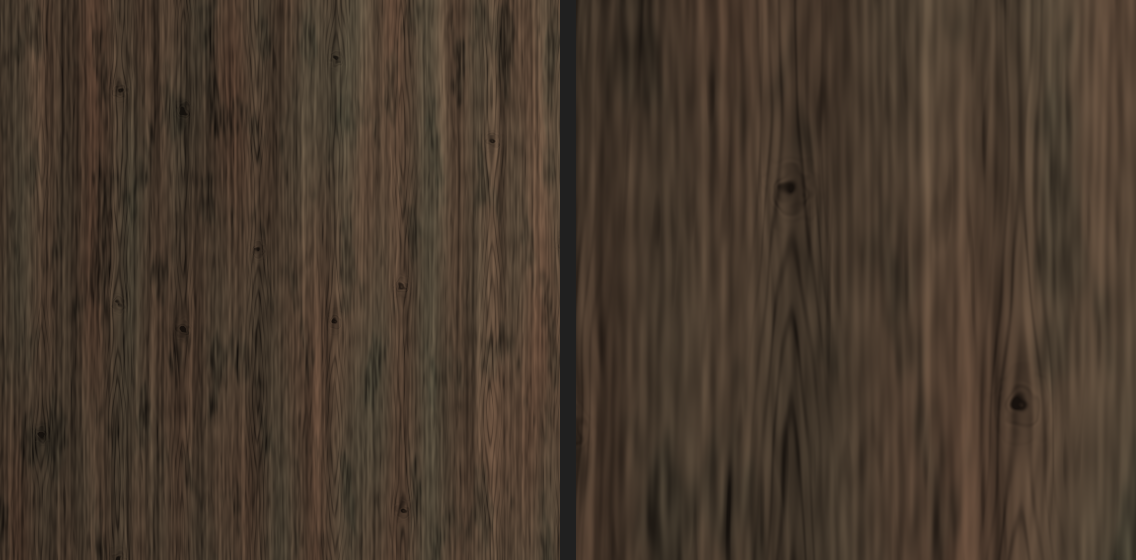
Left: the whole. Right: its middle third, enlarged.
A three.js fragment shader for this texture:

```glsl
varying vec2 vUv;

const vec3 DARK_WOOD = vec3(0.145, 0.113, 0.087);
const vec3 LIGHT_WOOD = vec3(0.425, 0.346, 0.272);
const vec3 RED_TINT = vec3(0.13, -0.05, -0.07);

const float COLUMN_WIDTH = 0.133;   // spacing of the heartwood figures
const float KNOT_SPACING = 0.46;
const float KNOT_CHANCE = 0.6;
const vec2 KNOT_SIZE = vec2(0.0055, 0.0065);
const vec2 KNOT_BEND = vec2(0.015, 0.045);
const float FIGURE_WIDTH = 0.019;
const float RING_WIDTH = 0.0068;

// Cells across and along the grain
const vec2 STRIP_SCALE = vec2(27.0, 0.7);
const vec2 STREAK_SCALE = vec2(80.0, 1.6);
const vec2 FIBRE_SCALE = vec2(185.0, 1.8);
const vec2 PORE_SCALE = vec2(230.0, 24.0);
const vec2 CRACK_SCALE = vec2(150.0, 14.0);
const vec2 SMUDGE_SCALE = vec2(25.0, 7.0);
const vec2 TINT_SCALE = vec2(15.0, 1.8);

const float BASE_TONE = 0.52;
const float SIDE_LIGHT = 0.34;
const float STRIP_DEPTH = 0.33;
const float STREAK_DEPTH = 0.30;
const float FIBRE_DEPTH = 0.42;
const float PORE_DEPTH = 0.26;
const float CRACK_DEPTH = 0.16;
const float SMUDGE_DEPTH = 0.24;
const float RING_DEPTH = 0.46;
const float KNOT_DEPTH = 0.45;

float hash(vec2 p) {
  return fract(sin(dot(p, vec2(127.1, 311.7))) * 43758.5);
}

float cornerSlope(vec2 cell, vec2 offset) {
  float angle = 6.2832 * hash(cell);
  return dot(vec2(cos(angle), sin(angle)), offset);
}

float gradientNoise(vec2 p) {
  vec2 i = floor(p);
  vec2 f = p - i;
  vec2 w = f * f * f * (f * (f * 6.0 - 15.0) + 10.0);
  vec2 e = vec2(1.0, 0.0);
  float low = mix(cornerSlope(i, f), cornerSlope(i + e.xy, f - e.xy), w.x);
  float high = mix(cornerSlope(i + e.yx, f - e.yx), cornerSlope(i + e.xx, f - e.xx), w.x);
  return mix(low, high, w.y);
}

// Offset from the nearest knot; far away where the cell has none
vec2 knotOffset(float across, float along, float column) {
  float row = along / KNOT_SPACING + hash(vec2(column, 3.0));
  vec2 cell = vec2(column, floor(row));
  float centre = mix(0.2, 0.8, hash(cell + 17.0));
  float missing = step(KNOT_CHANCE, hash(cell + 41.0));
  return vec2(across + missing, (fract(row) - centre) * KNOT_SPACING);
}

// Nested arches along the heart of each column
float archRings(float across, float along, float column) {
  float drift = 6.0 * gradientNoise(vec2(column * 7.3, along * 2.4))
              + 0.6 * gradientNoise(vec2(column * 3.1 + 50.0, along * 12.0))
              + 0.5 * gradientNoise(vec2(across * 90.0, along * 9.0 + column));
  float phase = length(vec2(across, 0.002)) / RING_WIDTH + drift;
  float wave = 0.5 + 0.5 * sin(6.2832 * phase);
  return wave * wave * wave;
}

void main() {
  vec2 p = vUv;

  // Gentle wander of the grain
  p.x += 0.005 * gradientNoise(vec2(p.x * 6.0, p.y * 1.8))
       + 0.0012 * gradientNoise(vec2(p.x * 28.0, p.y * 7.0) + 70.0);

  float column = floor(p.x / COLUMN_WIDTH);
  float heart = mix(0.38, 0.6, hash(vec2(column, 29.0)));
  float across = p.x - (column + heart) * COLUMN_WIDTH;

  // Knots push the fibres aside
  vec2 knot = knotOffset(across, p.y, column);
  vec2 reach = knot / KNOT_BEND;
  float bend = 0.6 * exp(-dot(reach, reach));
  p.x -= across * bend;
  across *= 1.0 - bend;

  // Heartwood figure
  float figure = exp(-pow(across / FIGURE_WIDTH, 2.0));
  figure *= mix(0.45, 1.0, hash(vec2(column, 9.0)));
  float rings = archRings(across, p.y, column);

  // Layers of grain, from broad to fine
  float smudge = smoothstep(0.1, 0.5, gradientNoise(p * SMUDGE_SCALE + 31.0)
                 + 0.25 * gradientNoise(p * vec2(110.0, 30.0)));
  float crack = smoothstep(0.25, 0.5, gradientNoise(p * CRACK_SCALE + 12.0));
  float tone = BASE_TONE + SIDE_LIGHT * (vUv.x - 0.5) + 0.06 * (vUv.y - 0.5);
  tone += STRIP_DEPTH * gradientNoise(p * STRIP_SCALE + 5.0);
  tone += STREAK_DEPTH * gradientNoise(p * STREAK_SCALE + 23.0);
  tone += FIBRE_DEPTH * (1.0 - 0.5 * figure) * gradientNoise(p * FIBRE_SCALE + 47.0);
  tone += PORE_DEPTH * (1.0 + 0.8 * smudge) * gradientNoise(p * PORE_SCALE + 61.0);
  tone += figure * (0.16 - RING_DEPTH * rings);
  tone -= CRACK_DEPTH * crack + SMUDGE_DEPTH * smudge;

  // Knot heart with a ragged rim and a stained surround
  float radius = length(knot / KNOT_SIZE) + 1.6 * gradientNoise(p * vec2(150.0, 110.0));
  float core = 1.0 - smoothstep(0.0, 1.5, radius);
  float halo = exp(-0.2 * radius * radius) * (0.5 + 0.5 * sin(radius * 4.5));
  tone -= KNOT_DEPTH * core + 0.25 * halo;

  // Warm and cool stains
  float tint = gradientNoise(p * TINT_SCALE + 83.0) - 0.3 * smudge;
  vec3 wood = mix(DARK_WOOD, LIGHT_WOOD, clamp(tone, -0.2, 1.2));
  gl_FragColor = vec4(wood * (1.0 + RED_TINT * tint), 1.0);
}
```
